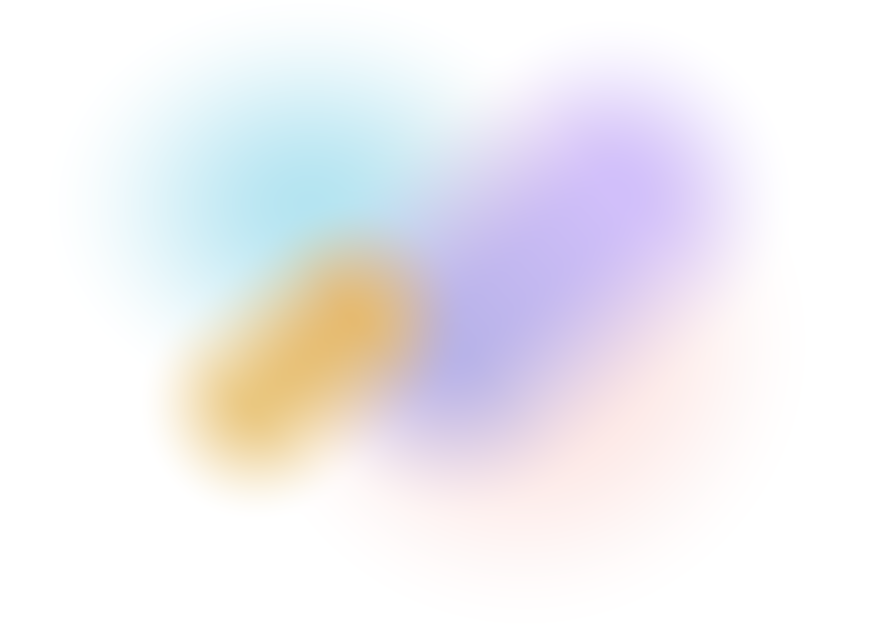
This background is drawn by a Shadertoy shader. Its source:

```glsl
#define PINK   vec3(0.99, 0.90, 0.89)
#define CYAN   vec3(0.71, 0.895, 0.945)
#define VIOLET vec3(0.82, 0.75, 0.98)
#define INDIGO vec3(0.72, 0.70, 0.91)
#define AMBER  vec3(0.90, 0.73, 0.44)
#define HONEY  vec3(0.915, 0.78, 0.50)

// Position along the segment a-b in x, distance to it in y
vec2 segment(vec2 p, vec2 a, vec2 b) {
    vec2 pa = p - a, ba = b - a;
    float along = clamp(dot(pa, ba) / dot(ba, ba), 0.0, 1.0);
    return vec2(along, length(pa - ba * along));
}

// Opacity fading from a solid core to a clear rim
float glow(float dist, float core, float rim) {
    return 1.0 - smoothstep(core, rim, dist);
}

void mainImage(out vec4 fragColor, in vec2 fragCoord) {
    // Centred coordinates, canvas height = 1
    vec2 p = (fragCoord - 0.5 * iResolution.xy) / iResolution.y;
    vec3 color = vec3(1.0);

    // Wide pink haze at the lower right
    float pinkDist = length(p - vec2(0.121, -0.040));
    color = mix(color, PINK, glow(pinkDist, 0.11, 0.47));

    // Flattened cyan cloud at the upper left
    float cyanDist = length((p - vec2(-0.218, 0.179)) * vec2(1.0, 1.25));
    color = mix(color, CYAN, glow(cyanDist, 0.0, 0.43));

    // Diagonal violet band, bluer towards the middle
    vec2 band = segment(p, vec2(0.259, 0.189), vec2(0.011, -0.031));
    color = mix(color, mix(VIOLET, INDIGO, band.x), glow(band.y, 0.018, 0.293));

    // Small amber streak in front
    vec2 streak = segment(p, vec2(-0.154, -0.004), vec2(-0.300, -0.132));
    color = mix(color, mix(AMBER, HONEY, streak.x), glow(streak.y, 0.0, 0.192));

    fragColor = vec4(color, 1.0);
}
```
